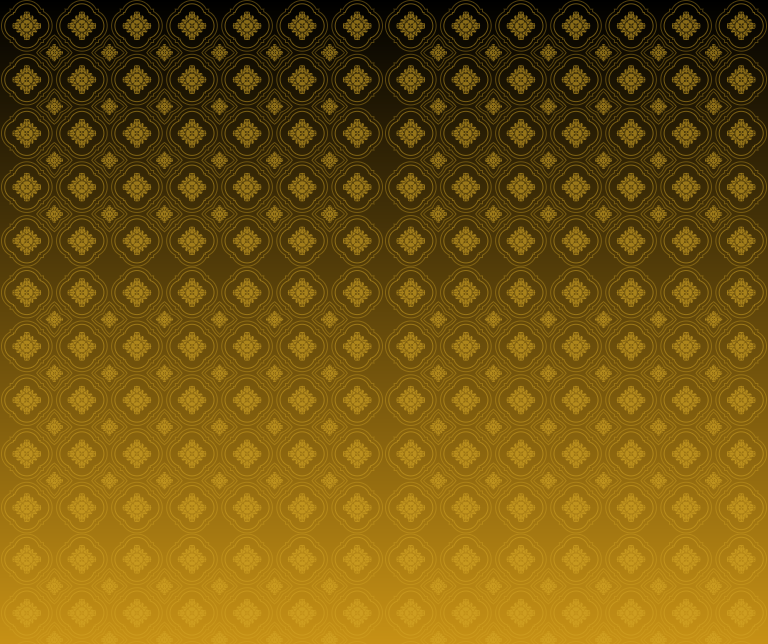
Write a WebGL 1 fragment shader that draws this pattern.

```glsl
precision highp float;
// Gold damask: blocks of barbed quatrefoils and ogee medallions over a black-to-gold fade.

uniform vec2 u_resolution;

#define BLOCK vec2(0.5, 0.3473)      // block size, in canvas widths
#define PITCH vec2(0.0717, 0.0700)   // spacing of quatrefoils in a block
#define LAST_CELL vec2(3.0, 2.0)     // outermost cell: 7 x 5 quatrefoils
#define LINE_HALF 0.009              // half line width, in column pitches
#define LINE_ALPHA 0.50
#define LACE_ALPHA 0.62
#define BIG_LACE 0.275               // half diagonals of the lace diamonds
#define SMALL_LACE 0.165
#define TOP_COLOR vec3(0.0, 0.0, 0.0)
#define BASE_COLOR vec3(0.78, 0.57, 0.085)
#define GOLD vec3(0.84, 0.66, 0.15)

float fillMask(float d, float px) {
    return clamp(0.5 - d / px, 0.0, 1.0);
}

float stroke(float d, float px) {
    return fillMask(abs(d) - LINE_HALF, px);
}

// Four round lobes with a small square barb between them.
float quatrefoil(vec2 q) {
    vec2 a = abs(q);
    a = vec2(max(a.x, a.y), min(a.x, a.y));
    float lobe = length(a - vec2(0.17, 0.0)) - 0.23;
    return min(lobe, a.x - 0.242);
}

// Rounded diamond drawn out to four points.
float medallion(vec2 q) {
    vec2 a = abs(q);
    float slope = min(a.x, a.y) / max(max(a.x, a.y), 0.0001);
    float point = 1.0 - slope;
    return (length(q) - 0.21 - 0.11 * point * point) * 0.85;
}

// Scalloped diamond pierced by rings, a cross and small openings.
float lace(vec2 q, float size, float px) {
    vec2 a = abs(q) / size;
    float along = a.x - a.y;
    float rim = (a.x + a.y - 1.0) * 0.707 + 0.05 * cos(along * 12.57);
    float soft = px / size;
    float body = fillMask(rim, soft);

    float ring = fillMask(abs(length(a) - 0.42) - 0.035, soft);
    float inset = fillMask(abs(rim + 0.17) - 0.03, soft);
    float cross = fillMask(abs(along) - 0.03, soft);
    float holes = smoothstep(0.1, 0.8, sin(a.x * 17.0) * sin(a.y * 17.0));
    float cut = max(max(ring, inset * 0.8), max(cross * 0.6, holes));
    return body * (1.0 - 0.65 * cut);
}

void main() {
    vec2 uv = gl_FragCoord.xy / u_resolution;
    vec2 p = vec2(gl_FragCoord.x, u_resolution.y - gl_FragCoord.y) / u_resolution.x;
    float px = 1.0 / (u_resolution.x * PITCH.x);

    // Cells are clamped to each block, leaving plain seams between blocks.
    vec2 local = mod(p, BLOCK) - 0.5 * BLOCK;
    vec2 bigCell = clamp(floor(local / PITCH + 0.5), -LAST_CELL, LAST_CELL);
    vec2 gapLimit = LAST_CELL - 0.5;
    vec2 gapCell = clamp(floor(local / PITCH) + 0.5, -gapLimit, gapLimit);
    vec2 big = (local - bigCell * PITCH) / PITCH.x;
    vec2 gap = (local - gapCell * PITCH) / PITCH.x;

    // Paired outlines, the inner one stronger.
    float foil = quatrefoil(big);
    float star = medallion(gap);
    float lines = max(stroke(foil, px), 0.75 * stroke(foil - 0.06, px));
    lines = max(lines, 0.8 * stroke(star, px));
    lines = max(lines, 0.7 * stroke(star + 0.045, px));

    float fabric = max(lace(big, BIG_LACE, px), lace(gap, SMALL_LACE, px));

    vec3 color = mix(BASE_COLOR, TOP_COLOR, uv.y);
    color = mix(color, GOLD, max(lines * LINE_ALPHA, fabric * LACE_ALPHA));
    gl_FragColor = vec4(color, 1.0);
}
```
